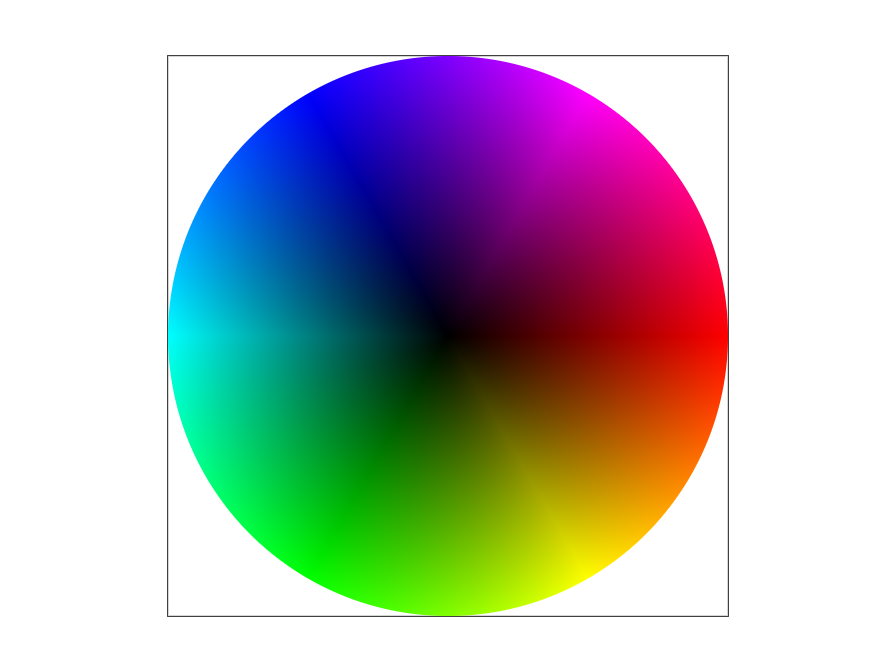
A Shadertoy shader for this background:

```glsl
// Draws a hue wheel, black at its centre, inside a thin square frame on white.

const float TAU = 6.2831853;
const float WHEEL_RADIUS = 0.4167;
const float FRAME_HALF_SIZE = 0.4172;
const float FRAME_WIDTH = 0.0017;
const vec3 PAPER = vec3(1.0);
const vec3 FRAME_COLOUR = vec3(0.2);

// Fully saturated colour for a hue in turns
vec3 hueColour(float hue) {
    vec3 channel = fract(hue + vec3(0.0, 2.0, 1.0) / 3.0);
    return clamp(abs(channel * 6.0 - 3.0) - 1.0, 0.0, 1.0);
}

// Signed distance to a square, negative inside
float squareDistance(vec2 p, float halfSize) {
    vec2 q = abs(p) - halfSize;
    return length(max(q, 0.0)) + min(max(q.x, q.y), 0.0);
}

// Share of a pixel that lies inside an edge
float coverage(float signedDistance, float pixel) {
    return clamp(0.5 - signedDistance / pixel, 0.0, 1.0);
}

// Share of a pixel covered by a line, correct below one pixel in width
float lineCoverage(float signedDistance, float width, float pixel) {
    return coverage(signedDistance - 0.5 * width, pixel)
         - coverage(signedDistance + 0.5 * width, pixel);
}

// Hue runs clockwise from red at the right; brightness grows with radius
vec3 wheelColour(vec2 p, float radius) {
    float angle = length(p) > 0.0 ? atan(p.y, p.x) : 0.0;
    return hueColour(-angle / TAU) * min(length(p) / radius, 1.0);
}

void mainImage(out vec4 fragColor, in vec2 fragCoord) {
    // Centred coordinates, one unit per canvas height
    float pixel = 1.0 / iResolution.y;
    vec2 p = (fragCoord - 0.5 * iResolution.xy) * pixel;

    // Frame
    float frame = lineCoverage(squareDistance(p, FRAME_HALF_SIZE), FRAME_WIDTH, pixel);
    vec3 colour = mix(PAPER, FRAME_COLOUR, frame);

    // Wheel
    float wheel = coverage(length(p) - WHEEL_RADIUS, pixel);
    colour = mix(colour, wheelColour(p, WHEEL_RADIUS), wheel);

    fragColor = vec4(colour, 1.0);
}
```
